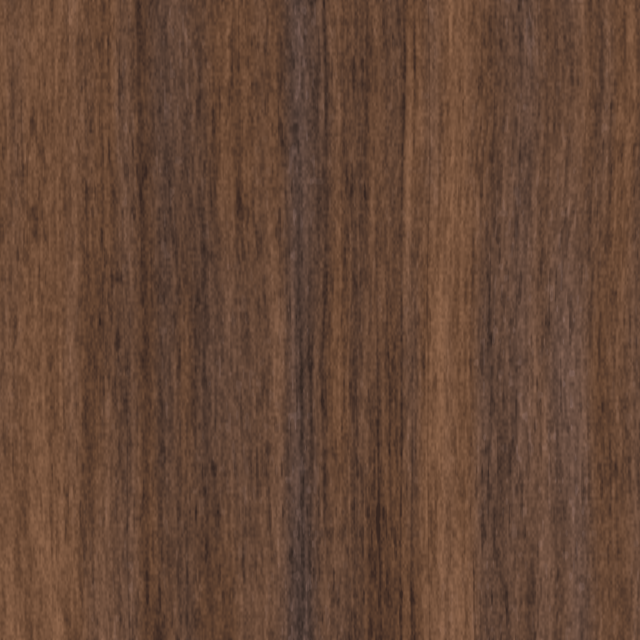
Write a WebGL 2 fragment shader that draws this texture.

```glsl
#version 300 es
precision highp float;
// Dark walnut veneer with upright grain. Broad colour bands are bent by slow noise,
// then layered with stretched noise streaks, meandering veins, short dark pores
// and pale flecks. One tone value selects the brown; a second adds a grey cast.
uniform vec2 u_resolution;
out vec4 outColor;

#define DARK_BROWN  vec3(0.280, 0.193, 0.150)
#define MID_BROWN   vec3(0.400, 0.276, 0.197)
#define LIGHT_BROWN vec3(0.510, 0.362, 0.265)
#define GREY_CAST   vec3(1.210, 0.930, 0.820)
#define BASE_TONE   0.56
#define BEND        0.014
#define STREAKS     0.13
#define FIBRES      0.17
#define VEINS       30
#define PORE_DEPTH  0.40
#define FLECK_GAIN  0.26

// Centre, half width, tone shift and grey shift of each broad band.
const vec4 BANDS[9] = vec4[9](
    vec4(0.06, 0.12,  0.10, -0.15),
    vec4(0.28, 0.07, -0.17,  0.12),
    vec4(0.40, 0.04,  0.09, -0.10),
    vec4(0.465, 0.025, -0.22, 0.70),
    vec4(0.56, 0.06, -0.21, -0.05),
    vec4(0.71, 0.05,  0.19, -0.12),
    vec4(0.80, 0.04, -0.14,  0.35),
    vec4(0.89, 0.04,  0.00,  0.28),
    vec4(0.98, 0.04, -0.06, -0.10));

float hash(vec2 p) {
    vec3 q = fract(vec3(p.xyx) * 0.1031);
    q += dot(q, q.yzx + 33.33);
    return fract((q.x + q.y) * q.z);
}

// Smooth value noise in the range -1 to 1.
float noise(vec2 p) {
    vec2 i = floor(p), f = fract(p);
    f = f * f * (3.0 - 2.0 * f);
    float low = mix(hash(i), hash(i + vec2(1, 0)), f.x);
    float high = mix(hash(i + vec2(0, 1)), hash(i + vec2(1, 1)), f.x);
    return 2.0 * mix(low, high, f.y) - 1.0;
}

float bump(float x, float centre, float width) {
    float d = (x - centre) / width;
    return exp(-d * d);
}

// Thin lines crowded about the heart; most are dark, some are amber.
float veinTone(vec2 p) {
    float sum = 0.0;
    for (int i = 0; i < VEINS; i++) {
        float id = float(i);
        float spread = hash(vec2(id, 11.0));
        bool heart = i < VEINS / 2;
        float x = heart ? mix(0.45, 0.68, (id + spread) / float(VEINS / 2)) : spread;
        x += 0.005 * noise(vec2(id * 7.3, p.y * 3.0));
        float width = mix(0.0013, 0.0042, hash(vec2(id, 23.0)));
        float fade = smoothstep(-0.7, 0.5, noise(vec2(id * 5.7 + 40.0, p.y * 2.5)));
        float strength = hash(vec2(id, 37.0)) < 0.66 ? -0.34 : 0.28;
        sum += strength * fade * (heart ? 1.0 : 0.6) * bump(p.x, x, width);
    }
    return sum;
}

void main() {
    vec2 p = gl_FragCoord.xy / u_resolution;

    // Slow bending of the grain, calmer near the heart.
    float calm = 1.0 - 0.6 * bump(p.x, 0.58, 0.14);
    vec2 g = p;
    g.x += BEND * calm * noise(vec2(p.x * 4.0 + 3.0, p.y * 2.2));
    g.x += 0.002 * noise(vec2(p.x * 16.0, p.y * 7.0 + 5.0));

    // Broad bands.
    float tone = BASE_TONE, grey = 0.16;
    for (int i = 0; i < 9; i++) {
        float b = bump(g.x, BANDS[i].x, BANDS[i].y);
        tone += BANDS[i].z * b;
        grey += BANDS[i].w * b;
    }

    // Smears and streaks, from wide to narrow.
    tone += 0.9 * STREAKS * noise(vec2(g.x * 13.0 + 20.0, g.y * 1.6));
    tone += STREAKS * noise(vec2(g.x * 42.0 + 7.0, g.y * 1.3 + 9.0));
    tone += STREAKS * noise(vec2(g.x * 105.0, g.y * 2.6));
    tone += STREAKS * noise(vec2(g.x * 180.0 + 17.0, g.y * 4.5));
    grey += 0.30 * noise(vec2(g.x * 34.0 + 60.0, g.y * 2.4));
    tone += veinTone(g);

    // Fine fibres and surface grain.
    tone += FIBRES * noise(vec2(g.x * 230.0, g.y * 16.0));
    tone += FIBRES * noise(vec2(g.x * 270.0 + 31.0, g.y * 85.0));
    tone += FIBRES * noise(vec2(g.x * 340.0 + 11.0, g.y * 190.0));

    // Short dark pores, gathered in patches.
    float patches = 0.6 + 0.4 * noise(vec2(g.x * 18.0 + 80.0, g.y * 4.0));
    float pore = noise(vec2(g.x * 210.0 + 50.0, g.y * 30.0));
    tone -= PORE_DEPTH * patches * smoothstep(0.25, 0.80, pore);

    // Pale flecks that lie on greyer wood.
    float fleck = noise(vec2(g.x * 200.0 + 90.0, g.y * 60.0 + 13.0));
    fleck = smoothstep(0.40, 0.85, fleck) * clamp(grey + 0.3, 0.0, 1.0);
    tone += FLECK_GAIN * fleck;
    grey += 0.3 * fleck;

    // Tone to brown, running a little past both ends, then an equally bright grey cast.
    tone = clamp(tone, -0.25, 1.2);
    vec3 wood = mix(DARK_BROWN, MID_BROWN, min(tone * 2.0, 1.0));
    wood = mix(wood, LIGHT_BROWN, max(tone * 2.0 - 1.0, 0.0));
    float luma = dot(wood, vec3(0.299, 0.587, 0.114));
    wood = mix(wood, luma * GREY_CAST, clamp(grey, 0.0, 1.0));
    outColor = vec4(wood, 1.0);
}
```
